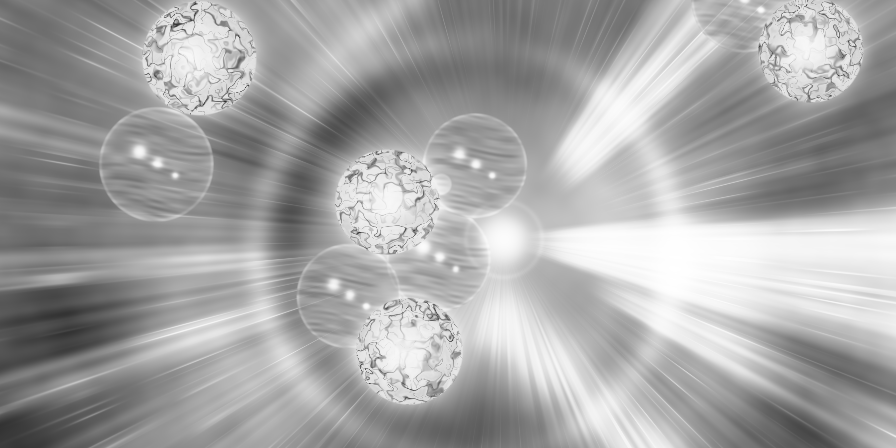
Reproduce this background procedurally as a Shadertoy shader.

```glsl
// Monochrome light burst with radial streaks, rings, glass bubbles and veined spheres.
const float TAU = 6.2831853;
const float BASE_TONE = 0.51;
const float KNEE = 0.85; // highlights roll off above this tone
const vec2 LIGHT = vec2(1.125, 0.466);
const vec2 RING_CENTRE = vec2(1.04, 0.44);
const float RING_RADIUS = 0.466;
const float NO_WRAP = 4096.0;
const int GLASS_COUNT = 5;
// Soft tonal areas: centre, radius, strength
const vec4 GLOWS[9] = vec4[9](
    vec4(0.25, 0.85, 0.12, 0.1), vec4(0.62, 0.88, 0.17, 0.14), vec4(0.4, 0.28, 0.16, 0.14),
    vec4(0.62, 0.12, 0.17, 0.14), vec4(1.42, 0.55, 0.22, 0.15), vec4(1.58, 0.4, 0.22, 0.14),
    vec4(1.62, 0.2, 0.14, 0.13), vec4(1.33, 0.75, 0.14, 0.12), vec4(1.505, 0.388, 0.05, 0.16));
const vec4 SHADES[12] = vec4[12](
    vec4(0.08, 0.85, 0.2, 0.08), vec4(0.06, 0.5, 0.28, 0.1), vec4(0.06, 0.22, 0.25, 0.13),
    vec4(0.0, 0.0, 0.3, 0.16), vec4(0.53, 0.65, 0.13, 0.13), vec4(0.64, 0.52, 0.1, 0.16),
    vec4(0.77, 0.72, 0.15, 0.1), vec4(1.2, 0.9, 0.24, 0.15), vec4(1.87, 0.68, 0.2, 0.13),
    vec4(1.83, 0.12, 0.18, 0.25), vec4(1.03, 0.06, 0.13, 0.14), vec4(0.82, 0.02, 0.1, 0.08));
// Light beams: angle, half width, strength, start radius
const vec4 BEAMS[6] = vec4[6](
    vec4(0.85, 0.13, 0.3, 0.14), vec4(-0.11, 0.17, 0.42, 0.04), vec4(-0.46, 0.05, 0.18, 0.2),
    vec4(2.91, 0.02, 0.13, 0.65), vec4(-3.08, 0.025, 0.18, 0.5), vec4(-2.84, 0.03, 0.16, 0.5));
// Spheres: centre, radius; glass first, then veined
const vec3 BALLS[9] = vec3[9](
    vec3(0.979, 0.422, 0.117), vec3(0.349, 0.633, 0.128), vec3(1.06, 0.63, 0.117),
    vec3(0.779, 0.339, 0.117), vec3(1.66, 1.0, 0.117), vec3(0.445, 0.87, 0.127),
    vec3(0.865, 0.549, 0.117), vec3(0.914, 0.216, 0.119), vec3(1.81, 0.888, 0.117));

float hash(vec2 cell) {
    vec3 q = fract(cell.xyx * 0.1031);
    q += dot(q, q.yzx + 33.33);
    return fract((q.x + q.y) * q.z);
}
// Value noise that repeats along x after "period" cells
float noise(vec2 p, float period) {
    vec2 i = floor(p), f = fract(p);
    f = f * f * (3.0 - 2.0 * f);
    float x0 = mod(i.x, period), x1 = mod(i.x + 1.0, period);
    return mix(mix(hash(vec2(x0, i.y)), hash(vec2(x1, i.y)), f.x),
               mix(hash(vec2(x0, i.y + 1.0)), hash(vec2(x1, i.y + 1.0)), f.x), f.y);
}
float noise(vec2 p) { return noise(p, NO_WRAP); }
float clouds(vec2 p) {
    float sum = 0.0, gain = 0.5;
    for (int i = 0; i < 4; i++, gain *= 0.5, p = p * 2.03 + 7.1) sum += gain * noise(p);
    return sum;
}
float bump(float d, float width) { return exp(-d * d / (width * width)); }
float area(vec2 p, vec4 spot) { return spot.w * bump(length(p - spot.xy), spot.z); }
float segment(vec2 p, vec2 a, vec2 b) {
    vec2 ab = b - a;
    return length(p - a - ab * clamp(dot(p - a, ab) / dot(ab, ab), 0.0, 1.0));
}

float background(vec2 p) {
    vec2 ray = p - LIGHT;
    float r = length(ray), angle = atan(ray.y, ray.x), turn = angle / TAU;
    float sideways = abs(ray.x) / max(r, 0.001);
    float tone = BASE_TONE + 0.3 * (clouds(p * 4.0) - 0.47);
    for (int i = 0; i < 9; i++) tone += area(p, GLOWS[i]);
    for (int i = 0; i < 12; i++) tone -= area(p, SHADES[i]);
    // Rings and inner disc
    float ringDist = length(p - RING_CENTRE);
    tone += 0.18 * (0.3 + 0.7 * sideways) * bump(ringDist - RING_RADIUS, 0.035);
    tone += 0.08 * bump(ringDist - 0.32, 0.06) + 0.09 * (1.0 - smoothstep(0.18, 0.33, ringDist));
    tone -= 0.08 * bump(ringDist - 0.395, 0.045) * (1.0 - smoothstep(0.7, 1.1, p.x));
    // Radial streaks and beams
    float broad = noise(vec2(turn * 60.0, r * 2.0), 60.0);
    float fine = noise(vec2(turn * 300.0, r * 3.0 + 9.0), 300.0);
    float thin = noise(vec2(turn * 700.0, r * 4.0 + 31.0), 700.0);
    float streaks = 0.1 * (broad - 0.5) + 0.12 * (fine - 0.5) + 0.25 * pow(thin, 9.0);
    tone += smoothstep(0.2, 0.55, r) * (0.25 + 0.75 * sideways) * streaks;
    for (int i = 0; i < 6; i++) {
        vec4 beam = BEAMS[i];
        float off = abs(mod(angle - beam.x + 0.5 * TAU, TAU) - 0.5 * TAU);
        float width = beam.y + 0.012 / max(r, 0.05);
        float body = 1.0 - smoothstep(width * 0.6, width * 1.35, off);
        tone += beam.z * body * smoothstep(beam.w, beam.w + 0.15, r) * (0.7 + 0.3 * broad + 0.3 * fine);
    }
    tone += 0.2 * bump(segment(p, vec2(0.66, 0.79), vec2(0.92, 1.02)), 0.045);
    return tone + 0.38 * bump(segment(p, vec2(1.13, 0.27), vec2(1.46, -0.03)), 0.08) * (0.75 + 0.5 * fine);
}

float glass(vec2 q, float below, float seed) {
    float d = length(q);
    float ripple = noise(vec2(q.x * 3.0 + seed, q.y * 17.0 + 2.0 * sin(q.x * 2.0)));
    float tone = mix(below, 0.54 + 0.26 * (ripple - 0.5), 0.6) + 0.1 * pow(d, 8.0);
    tone += 0.06 * bump(d - 0.97, 0.025);
    for (float k = 0.0; k < 3.0; k++)
        tone += 0.45 * bump(length(q - vec2(-0.29 + 0.31 * k, 0.23 - 0.21 * k)), 0.12 - 0.03 * k);
    return tone;
}
float veined(vec2 q, float seed) {
    float d = length(q);
    vec2 s = q * (1.0 + 0.4 * d * d) * 4.6 + seed * 9.7;
    s += 1.1 * vec2(noise(s * 1.3), noise(s * 1.3 + 40.0));
    float vein = 1.0 - smoothstep(0.0, 0.12, abs(noise(s) - 0.5));
    float web = 1.0 - smoothstep(0.0, 0.1, abs(noise(s * 1.5 + 20.0) - 0.48));
    float tone = 0.86 + 0.2 * bump(length(q + vec2(0.1, 0.0)), 0.5) + 0.18 * (clouds(s) - 0.5);
    float depth = 0.35 + 0.65 * smoothstep(0.1, 0.75, d);
    return tone - depth * (0.42 * vein + 0.2 * web) * (0.4 + 0.8 * noise(s * 0.7));
}

void mainImage(out vec4 fragColor, in vec2 fragCoord) {
    vec2 p = fragCoord / iResolution.y;
    float pixel = 1.0 / iResolution.y, tone = background(p);
    // Spheres with soft halos
    for (int i = 0; i < 9; i++) {
        vec2 q = (p - BALLS[i].xy) / BALLS[i].z;
        float edge = (length(q) - 1.0) * BALLS[i].z, seed = float(i);
        bool isGlass = i < GLASS_COUNT;
        tone += (isGlass ? 0.03 : 0.2) * exp(-max(edge, 0.0) * 40.0);
        float surface = isGlass ? glass(q, tone, seed) : veined(q, seed);
        tone = mix(tone, surface, 1.0 - smoothstep(-pixel, pixel, edge));
    }
    // Central light and lens flares
    float r = length(p - LIGHT);
    tone += 0.4 * bump(r, 0.045) + 0.15 * exp(-r * 9.0) + 0.04 * bump(r - 0.085, 0.006);
    tone += 0.12 * (1.0 - smoothstep(0.02, 0.026, length(p - vec2(0.985, 0.589))));
    float excess = max(tone - KNEE, 0.0), headroom = 1.0 - KNEE;
    tone = min(tone, KNEE) + headroom * (1.0 - exp(-excess / headroom));
    fragColor = vec4(vec3(clamp(tone, 0.0, 1.0)), 1.0);
}
```
